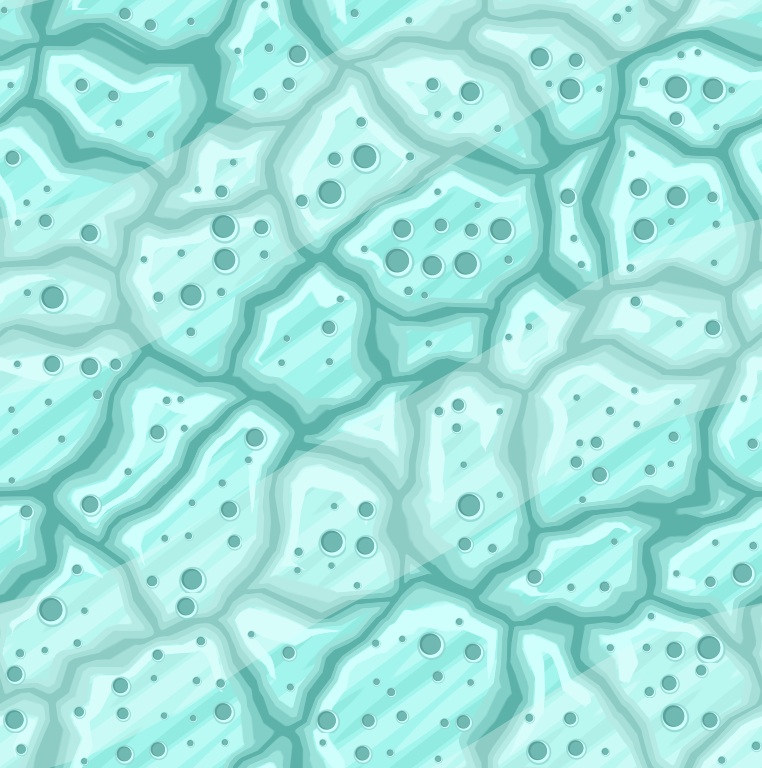
Reproduce this texture procedurally as a Shadertoy shader.

```glsl
// Cracked turquoise ice plates with craters, glossy streaks and pale diagonal veils; tiles seamlessly.

const float TAU = 6.2831853;
const float PLATES = 6.0;          // plates per side
const float JITTER = 1.0;          // irregularity of plate centres
const float SIZE_SPREAD = 0.46;    // variety of plate sizes
const float CORNER = 0.025;        // rounding of plate corners
const float CRACK = 0.0054;        // half width of the cracks
const float SLOPE = 0.0128;        // outer limit of the dark slope
const float LEDGE = 0.0205;        // outer limit of the pale ledge
const float SHINE = 0.0150;        // width of the highlight stroke
const float PITS = 22.0;           // crater squares per side
const float PIT_MIN = 0.0040;      // crater radii
const float PIT_MAX = 0.0158;
const float VEIL_SHARE = 0.46;
const float VEIL_STRENGTH = 0.36;
const vec2 GRAIN = vec2(0.85, 0.53);
const vec2 LIGHT = vec2(-0.55, 0.83);

const vec3 CRACK_COLOR = vec3(0.36, 0.70, 0.66);
const vec3 SLOPE_COLOR = vec3(0.51, 0.81, 0.78);
const vec3 LEDGE_COLOR = vec3(0.61, 0.89, 0.86);
const vec3 ICE_COLOR = vec3(0.63, 0.96, 0.93);
const vec3 SHADE_COLOR = vec3(0.57, 0.92, 0.88);
const vec3 STREAK_COLOR = vec3(0.73, 0.98, 0.96);
const vec3 SHINE_COLOR = vec3(0.81, 1.00, 0.99);
const vec3 PIT_COLOR = vec3(0.44, 0.72, 0.70);
const vec3 PIT_SHADOW = vec3(0.35, 0.64, 0.61);
const vec3 PIT_RING = vec3(0.56, 0.84, 0.82);
const vec3 VEIL_COLOR = vec3(0.90, 0.98, 0.97);

vec3 hash3(vec2 c) {
    vec3 k = vec3(dot(c, vec2(127.1, 311.7)), dot(c, vec2(269.5, 183.3)), dot(c, vec2(419.2, 371.9)));
    return fract(sin(k) * 43758.5);
}

// Antialiased coverage of a signed distance, positive inside
float fill(float d) {
    float px = 0.7 / iResolution.y;
    return smoothstep(-px, px, d);
}

float disc(vec2 p, float r) { return fill(r - length(p)); }

vec2 zigzag(vec2 x) { return abs(fract(x) - 0.5) * 4.0 - 1.0; }

// Periodic angular bend that kinks the cracks
vec2 bend(vec2 p) {
    vec2 broad = zigzag(vec2(dot(p, vec2(3, 5)), dot(p, vec2(-5, 4)) + 0.3));
    vec2 fine = zigzag(vec2(dot(p, vec2(11, -7)) + 0.6, dot(p, vec2(8, 13))));
    return 0.015 * broad + 0.0055 * fine;
}

// Offset to a plate centre (xy), weighted squared distance (z), plate seed (w)
vec4 plateSite(vec2 c, vec2 q) {
    vec3 h = hash3(mod(c, PLATES));
    vec2 r = c + 0.5 + (h.xy - 0.5) * JITTER - q;
    r -= 0.2 * GRAIN * dot(r, GRAIN);
    return vec4(r, dot(r, r) - SIZE_SPREAD * h.z, fract(h.x * 7.0 + h.y * 5.0));
}

// Distance to the crack (x), offset from the plate centre (yz), seed (w)
vec4 plate(vec2 p) {
    vec2 q = (p + bend(p)) * PLATES;
    vec2 base = floor(q);
    vec4 own = vec4(0, 0, 1e5, 0);
    for (int i = 0; i < 25; i++) {
        vec4 s = plateSite(base + vec2(i % 5 - 2, i / 5 - 2), q);
        if (s.z < own.z) own = s;
    }
    float d = 1.0;
    for (int i = 0; i < 25; i++) {
        vec4 s = plateSite(base + vec2(i % 5 - 2, i / 5 - 2), q);
        float gap = length(s.xy - own.xy);
        if (gap < 0.001) continue;
        float e = (s.z - own.z) / (2.0 * gap);
        float k = max(CORNER - abs(e - d), 0.0);
        d = min(d, e) - k * k / (4.0 * CORNER);
    }
    return vec4(d / PLATES, -own.xy, own.w);
}

// Plate surface: wedge streaks and a highlight along the lit edge
vec3 ice(vec2 p, vec4 cell) {
    float across = TAU * dot(p, vec2(-3, 5));
    float fan = TAU * dot(p, vec2(-4, 5));
    float wave = sin(across * 2.0 + cell.w * TAU) + 0.9 * sin(fan * 4.0 + cell.w * 17.0);
    float soft = 60.0 / iResolution.y;
    vec3 col = mix(ICE_COLOR, STREAK_COLOR, smoothstep(-soft, soft, wave - 0.25));
    col = mix(col, SHADE_COLOR, smoothstep(-soft, soft, -wave - 0.8));
    float facing = dot(normalize(cell.yz + 0.0001), LIGHT) + 0.2 * sin(cell.w * 40.0);
    float halfWidth = 0.5 * SHINE * smoothstep(-0.3, 0.35, facing);
    float middle = LEDGE + 0.002 + 0.5 * SHINE;
    float stroke = fill(halfWidth - abs(cell.x - middle)) * step(0.0006, halfWidth);
    return mix(col, SHINE_COLOR, stroke);
}

// One possible crater per grid square, kept only on plate tops
vec3 addCrater(vec3 col, vec2 p) {
    vec2 c = floor(p * PITS);
    vec3 h = hash3(mod(c, PITS) + 57.0);
    float r = mix(PIT_MIN, PIT_MAX, pow(h.z, 3.0));
    vec2 center = (c + 0.5 + (h.xy - 0.5) * (1.0 - 2.7 * r * PITS)) / PITS;
    if (plate(center).x < LEDGE + 0.5 * r) return col;
    vec2 v = p - center;
    col = mix(col, PIT_RING, 0.8 * disc(v - r * vec2(0.12, -0.16), r * 1.34));
    col = mix(col, SHINE_COLOR, disc(v - r * vec2(0.12, -0.14), r * 1.15));
    col = mix(col, PIT_SHADOW, disc(v, r));
    return mix(col, PIT_COLOR, disc(v - r * vec2(0.12, -0.06), r * 0.87));
}

void mainImage(out vec4 fragColor, in vec2 fragCoord) {
    vec2 p = fragCoord / iResolution.xy;
    vec4 cell = plate(p);

    // Stepped crack walls
    float swell = 1.0 + 0.4 * sin(TAU * dot(p, vec2(2, 3))) * sin(TAU * dot(p, vec2(4, -3)));
    vec3 col = mix(CRACK_COLOR, SLOPE_COLOR, fill(cell.x - CRACK * swell));
    col = mix(col, LEDGE_COLOR, fill(cell.x - SLOPE));
    col = mix(col, ice(p, cell), fill(cell.x - LEDGE));

    // Two pale veils rising to the right, with craters on top
    float phase = fract(2.0 * p.y - p.x + 0.05 * sin(TAU * p.x) + 0.02 * sin(TAU * 2.0 * p.x) + 0.3);
    float veil = fill(0.25 * VEIL_SHARE - 0.5 * abs(phase - 0.5));
    col = mix(col, VEIL_COLOR, veil * VEIL_STRENGTH);
    fragColor = vec4(addCrater(col, p), 1.0);
}
```
